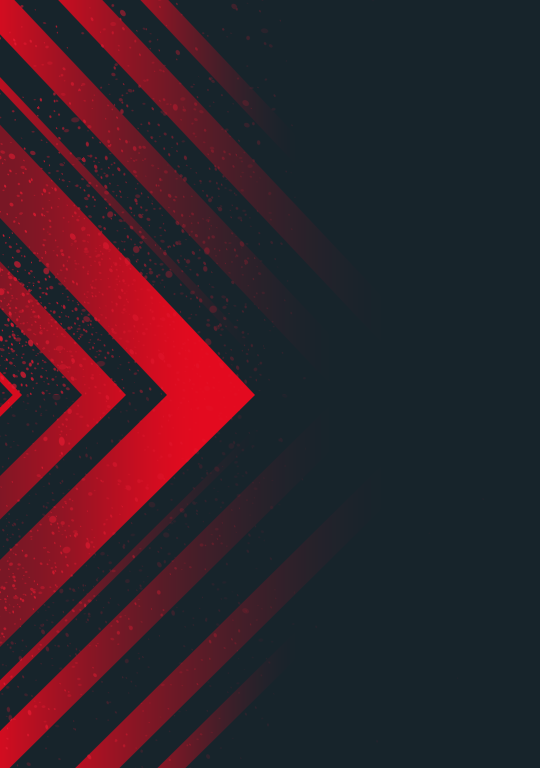
Give the GLSL for this background, as a WebGL 2 fragment shader.

```glsl
#version 300 es
precision highp float;
// Nested red chevrons pointing right over dark slate, fading out and dusted with paint speckles.
uniform vec2 u_resolution;
out vec4 fragColor;

vec3 hash32(vec2 p) {
    vec3 q = fract(p.xyx * vec3(0.1031, 0.1030, 0.0973));
    q += dot(q, q.yxz + 33.33);
    return fract((q.xxy + q.yzz) * q.zyx);
}

// Coverage of the band whose tip spans inner..outer on the axis
float band(float t, float inner, float outer) {
    float soft = 1.0 / u_resolution.y;
    return smoothstep(inner - soft, inner + soft, t)
         * (1.0 - smoothstep(outer - soft, outer + soft, t));
}

// Strength falling from left to nothing at x = end
float fade(float x, float end, float power) {
    return pow(max(1.0 - x / end, 0.0), power);
}

float blob(vec2 p, vec2 center, vec2 size) {
    vec2 d = (p - center) / size;
    return exp(-dot(d, d));
}

// One layer of scattered, slightly squashed droplets
float speckles(vec2 p, float cells, float density, float seed) {
    vec2 id = floor(p * cells);
    vec3 rnd = hash32(id + seed);
    vec3 shape = hash32(id + seed + 71.0);
    float radius = mix(0.1, 0.27, shape.x * shape.x);
    vec2 d = fract(p * cells) - mix(vec2(0.3), vec2(0.7), rnd.xy);
    d.x += d.y * (shape.y - 0.5);
    d.y *= mix(0.9, 1.4, shape.z);
    float soft = 0.8 * cells / u_resolution.y;
    float drop = 1.0 - smoothstep(radius - soft, radius + soft, length(d));
    return drop * step(rnd.z, density) * mix(0.4, 1.0, shape.y);
}

void main() {
    vec2 p = gl_FragCoord.xy / u_resolution.y;
    float x = p.x;
    float dy = p.y - 0.4857;

    // Distance along the axis to the chevron passing through this point
    float t = x + (dy > 0.0 ? dy / 1.06 : -dy / 0.988);
    float outerT = t - (dy < 0.0 ? 0.0286 : 0.0);

    // Solid inner chevrons brighten toward their tips
    float red = 0.93 * band(t, 0.0165, 0.0287);
    red += mix(0.52, 0.9, clamp(x / 0.16, 0.0, 1.0)) * band(t, 0.1068, 0.1641);
    red += mix(0.48, 1.0, smoothstep(0.0, 0.27, x)) * band(t, 0.2174, 0.332);

    // Outer chevrons dissolve to the right
    red += 0.8 * fade(x, 0.34, 1.5) * band(t, 0.376, 0.3905);
    red += 0.92 * fade(x, 0.44, 1.6) * band(t, 0.443, 0.504);
    red += 1.15 * fade(x, 0.51, 1.7) * band(outerT, 0.561, 0.6185);
    red += 1.9 * fade(x, 0.39, 1.6) * band(outerT, 0.668, 0.7044);

    vec3 slate = vec3(0.09, 0.14, 0.17);
    vec3 color = mix(slate, vec3(0.89, 0.04, 0.12), clamp(red, 0.0, 1.0));

    // Speckles gather in loose clouds on the left
    float density = 0.05 + 0.5 * blob(p, vec2(0.04, 0.57), vec2(0.11, 0.09))
                  + 0.2 * blob(p, vec2(0.17, 0.72), vec2(0.15, 0.16))
                  + 0.3 * blob(p, vec2(0.03, 0.25), vec2(0.13, 0.12))
                  + 0.14 * blob(p, vec2(0.28, 0.52), vec2(0.14, 0.25));
    density *= 1.0 - smoothstep(0.3, 0.42, x);
    float dust = 0.0;
    for (int i = 0; i < 3; i++) {
        float layer = float(i);
        vec2 q = mat2(0.8, 0.6, -0.6, 0.8) * p + layer * 0.37 + 2.0;
        dust = max(dust, speckles(q, 55.0 + 42.0 * layer, density, 19.0 * layer));
    }
    // Gaps below the axis stay cleaner than the bands
    float cleanGap = dy < 0.0 ? mix(0.3, 1.0, smoothstep(0.0, 0.3, red)) : 1.0;
    float dustAlpha = 0.85 * fade(x, 0.46, 1.3) * cleanGap + 0.06;
    color = mix(color, vec3(0.9, 0.1, 0.19), dust * dustAlpha);

    fragColor = vec4(color, 1.0);
}
```
